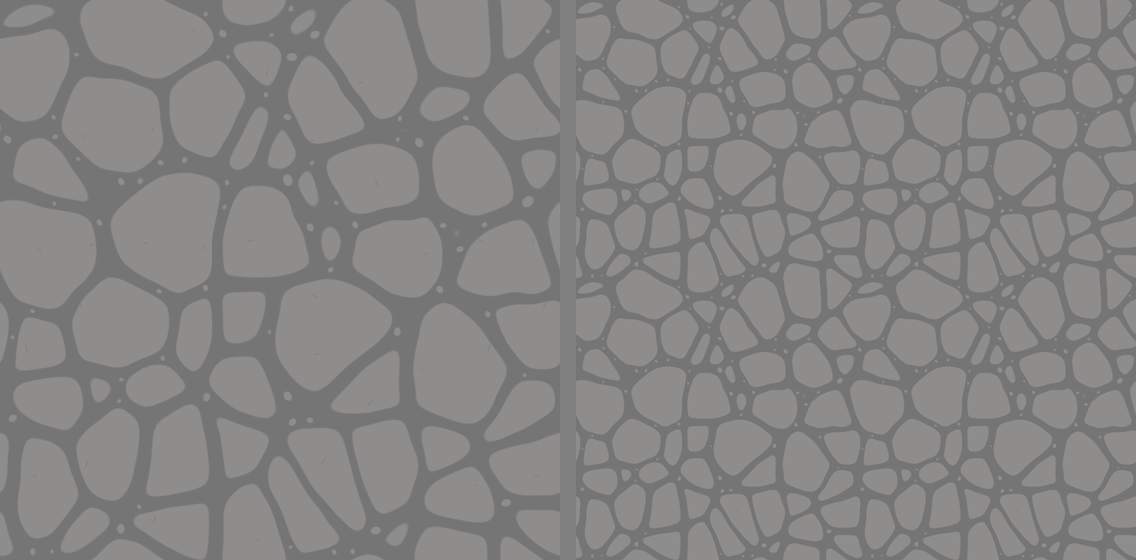
Left, the tile; right, the same tile 2 across and 2 down.
Give the GLSL for this texture, as a Shadertoy shader.

```glsl
// Grey crazy paving: rounded flat stones of mixed size with dark joints.
// A warped power diagram on a wrapping grid gives the stones; small pebbles
// fill the wide joints, and a few faint scratches mark the stone faces.

// Three random values per cell, repeating after "period" cells.
vec3 hashCell(vec2 cell, float period, float seed) {
    vec2 wrapped = floor(mod(cell + 0.5, period)) + seed * 17.0;
    vec3 h = fract(wrapped.xyx * vec3(0.1031, 0.1030, 0.0973));
    h += dot(h, h.yxz + 33.33);
    return fract((h.xxy + h.yzz) * h.zyx);
}

// Smooth value noise in two channels, -1 to 1, tiling over the unit square.
vec2 tileNoise(vec2 uv, float period, float seed) {
    vec2 p = uv * period, cell = floor(p), f = fract(p);
    f = f * f * (3.0 - 2.0 * f);
    vec2 low = mix(hashCell(cell, period, seed).xy,
                   hashCell(cell + vec2(1, 0), period, seed).xy, f.x);
    vec2 high = mix(hashCell(cell + vec2(0, 1), period, seed).xy,
                    hashCell(cell + vec2(1, 1), period, seed).xy, f.x);
    return mix(low, high, f.y) * 2.0 - 1.0;
}

// Offset from p to a stone's site (xy) and its weighted squared distance (z).
vec3 stoneSite(vec2 p, vec2 cell, float grid) {
    vec3 h = hashCell(cell, grid, 3.0);
    vec2 offset = cell + 0.1 + 0.8 * h.xy - p;
    return vec3(offset, dot(offset, offset) - 0.9 * h.z * h.z);
}

// Depth inside a stone, in canvas units; negative in the joints.
float stoneDepth(vec2 uv) {
    const float grid = 8.0;
    vec2 bent = uv + 0.018 * tileNoise(uv, 7.0, 1.0)
                   + 0.004 * tileNoise(uv, 23.0, 2.0);
    vec2 p = bent * grid, home = floor(p);

    // Find the site that owns this point.
    vec3 owner = vec3(0, 0, 1e3);
    vec2 ownerCell = home;
    for (int y = -2; y <= 2; y++)
    for (int x = -2; x <= 2; x++) {
        vec2 cell = home + vec2(x, y);
        vec3 site = stoneSite(p, cell, grid);
        if (site.z < owner.z) { owner = site; ownerCell = cell; }
    }

    // Blend the distances to all its borders, which rounds the corners.
    float sum = 1e-6;
    for (int y = -2; y <= 2; y++)
    for (int x = -2; x <= 2; x++) {
        vec2 cell = home + vec2(x, y);
        if (cell == ownerCell) continue;
        vec3 site = stoneSite(p, cell, grid);
        float border = 0.5 * (site.z - owner.z) / length(site.xy - owner.xy);
        sum += exp(-14.0 * border);
    }
    float halfJoint = 0.085 + 0.03 * tileNoise(uv, 6.0, 4.0).x;
    return (-log(sum) / 14.0 - halfJoint) / grid;
}

mat2 rotation(float turn) {
    float a = 6.2832 * turn;
    return mat2(cos(a), sin(a), -sin(a), cos(a));
}

// Depth inside an oval pebble, present only where the joint is wide.
float pebbleDepth(vec2 uv) {
    const float grid = 26.0;
    vec2 cell = floor(uv * grid);
    vec3 h = hashCell(cell, grid, 5.0);
    vec2 centre = (cell + 0.34 + 0.32 * h.xy) / grid;
    float radius = min(0.0125, -stoneDepth(centre) - 0.007);
    if (radius < 0.0035) return -1.0;
    vec2 q = rotation(h.z) * (uv - centre);
    return radius - length(q * vec2(1.0, 1.3));
}

// Coverage of a short thin scratch, in some cells only.
float scratch(vec2 uv) {
    const float grid = 10.0;
    vec2 cell = floor(uv * grid);
    vec3 h = hashCell(cell, grid, 6.0);
    vec2 q = rotation(h.z) * (uv - (cell + 0.2 + 0.6 * h.xy) / grid);
    q.x -= clamp(q.x, -0.006 * h.y, 0.006 * h.y);
    return step(0.4, h.x) * (1.0 - smoothstep(0.0004, 0.0022, length(q)));
}

void mainImage(out vec4 fragColor, in vec2 fragCoord) {
    vec2 uv = fragCoord / iResolution.xy;
    vec3 jointColor = vec3(0.46);
    vec3 stoneColor = vec3(0.56, 0.55, 0.55);

    float depth = max(stoneDepth(uv), pebbleDepth(uv));
    float soft = max(0.0018, 0.8 / iResolution.y);
    float stone = smoothstep(-soft, soft, depth);
    stone *= 1.0 - 0.4 * scratch(uv);
    fragColor = vec4(mix(jointColor, stoneColor, stone), 1.0);
}
```
